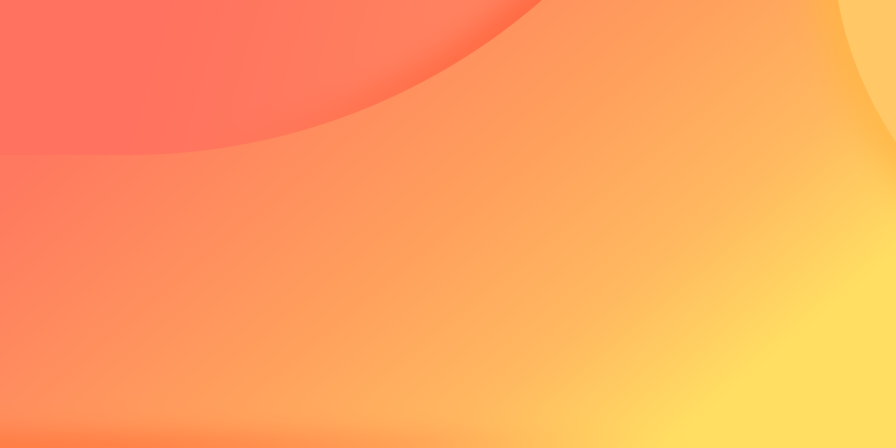
Give the GLSL for this background, as a Shadertoy shader.

```glsl
// Draws a warm coral-to-yellow gradient with large rounded sheets and soft shadows.

const vec3 CORAL = vec3(1.00, 0.47, 0.375);
const vec3 ORANGE = vec3(1.00, 0.63, 0.365);
const vec3 AMBER = vec3(1.00, 0.72, 0.375);
const vec3 YELLOW = vec3(1.00, 0.87, 0.385);
const vec3 SHEET_RED = vec3(1.00, 0.447, 0.372);
const vec3 SHEET_PEACH = vec3(1.00, 0.51, 0.375);
const vec3 SHEET_GOLD = vec3(1.00, 0.78, 0.395);
const vec3 RED_SHADOW = vec3(1.00, 0.40, 0.24);
const vec3 GOLD_SHADOW = vec3(1.00, 0.71, 0.26);
const vec3 BASE_SHADOW = vec3(1.00, 0.46, 0.24);

// Linear ramp from 0 at a to 1 at b
float ramp(float a, float b, float x) {
    return clamp((x - a) / (b - a), 0.0, 1.0);
}

float circleDistance(vec2 p, vec2 center, float radius) {
    return length(p - center) - radius;
}

// Circle stretched towards the left, giving a flat lower edge
float sheetDistance(vec2 p, vec2 center, float radius) {
    vec2 offset = p - center;
    offset.x = max(offset.x, 0.0);
    return length(offset) - radius;
}

// Antialiased fill of a signed distance
float coverage(float dist, float pixel) {
    return 1.0 - smoothstep(-0.75 * pixel, 0.75 * pixel, dist);
}

// Soft shade that fades away from an edge
float softShade(float dist, float width) {
    float d = dist / width;
    return exp(-d * d);
}

// Diagonal gradient from coral to yellow
vec3 backdrop(vec2 p) {
    float t = p.x - 1.2 * p.y;
    vec3 color = mix(CORAL, ORANGE, ramp(-0.72, 0.40, t));
    color = mix(color, AMBER, ramp(0.40, 0.95, t));
    return mix(color, YELLOW, ramp(0.95, 1.48, t));
}

// Coral sheet with a shaded rim towards its right end
vec3 coralSheet(vec2 p, float dist) {
    vec3 color = mix(SHEET_RED, SHEET_PEACH, smoothstep(0.2, 1.0, p.x - 0.3 * (p.y - 0.65)));
    float strength = 0.75 * smoothstep(0.35, 1.2, p.x);
    return mix(color, RED_SHADOW, strength * softShade(dist, 0.055));
}

void mainImage(out vec4 fragColor, in vec2 fragCoord) {
    // Canvas units: x from 0 to 2, y from 0 to 1
    vec2 p = fragCoord / iResolution.xy * vec2(2.0, 1.0);
    float pixel = 1.0 / iResolution.y;
    vec3 color = backdrop(p);

    // Shade rising from the lower edge
    float baseFade = 1.0 - smoothstep(0.0, 1.6, p.x);
    color = mix(color, BASE_SHADOW, 0.7 * baseFade * softShade(p.y, 0.05));

    // Gold disc on the right and the shadow around it
    float goldDist = circleDistance(p, vec2(2.685, 1.148), 0.828);
    color = mix(color, GOLD_SHADOW, 0.65 * softShade(max(goldDist, 0.0), 0.065));
    color = mix(color, SHEET_GOLD, coverage(goldDist, pixel));

    // Coral sheet in the upper left
    float coralDist = sheetDistance(p, vec2(0.286, 2.060), 1.406);
    color = mix(color, coralSheet(p, coralDist), coverage(coralDist, pixel));

    fragColor = vec4(color, 1.0);
}
```
